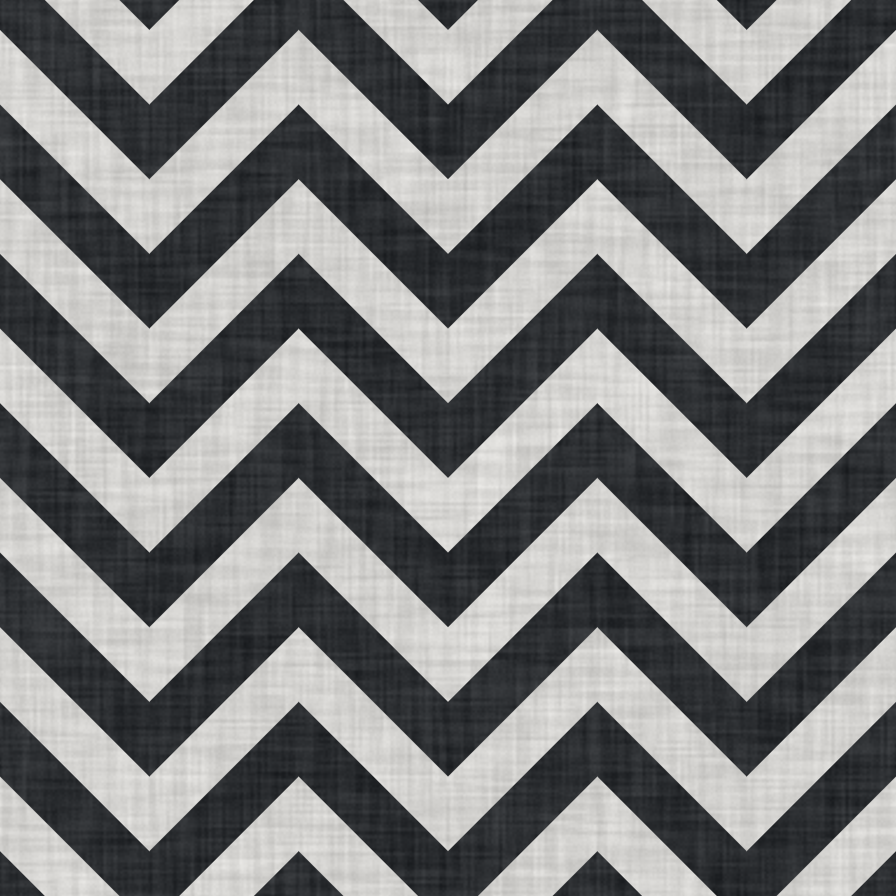
Reproduce this pattern procedurally as a Shadertoy shader.

```glsl
const float ZIGZAGS_ACROSS = 3.0;
const float STRIPES_DOWN = 6.0;      // light and dark pairs
const float STRIPE_SHIFT = 0.2;      // start of the first light band, in pairs
const vec3 LIGHT_CLOTH = vec3(0.826, 0.822, 0.811);
const vec3 DARK_CLOTH = vec3(0.168, 0.178, 0.190);
const float FINE_THREADS = 256.0;
const float COARSE_THREADS = 112.0;
const float GRAIN_CELLS = 384.0;
const float BLOTCH_CELLS = 7.0;
const float LIGHT_STREAKS = 0.085;
const float DARK_STREAKS = -0.080;
const float GRAIN_AMOUNT = 0.026;
const float BLOTCH_AMOUNT = 0.016;

float hash(vec2 cell, uint seed) {
    uvec2 q = uvec2(ivec2(cell)) * uvec2(1597u, 3571u);
    uint n = q.x ^ (q.y + seed * 7919u);
    n = (n ^ (n >> 15)) * 73244475u;
    n = (n ^ (n >> 15)) * 73244475u;
    n ^= n >> 16;
    return float(n & 65535u) / 65535.0;
}

// Value noise that wraps after a whole number of cells
float wrappedNoise(vec2 uv, vec2 cells, uint seed) {
    vec2 p = uv * cells;
    vec2 a = mod(floor(p), cells);
    vec2 b = mod(a + 1.0, cells);
    vec2 w = smoothstep(0.0, 1.0, fract(p));
    return mix(mix(hash(a, seed), hash(vec2(b.x, a.y), seed), w.x),
               mix(hash(vec2(a.x, b.y), seed), hash(b, seed), w.x), w.y);
}

// Brightness along one yarn, each shifted by its own amount
float yarn(float id, float along, float segments, uint seed) {
    float s = (along + hash(vec2(id, 0.0), seed)) * segments;
    float a = mod(floor(s), segments);
    float b = mod(a + 1.0, segments);
    return mix(hash(vec2(id, a + 1.0), seed), hash(vec2(id, b + 1.0), seed),
               smoothstep(0.0, 1.0, fract(s)));
}

// Parallel yarns blended with their neighbours
float yarns(float across, float along, float count, float segments, uint seed) {
    float p = across * count;
    float id = mod(floor(p), count);
    return mix(yarn(id, along, segments, seed),
               yarn(mod(id + 1.0, count), along, segments, seed),
               smoothstep(0.0, 1.0, fract(p)));
}

// Crossed streaks centred on zero
float weave(vec2 uv) {
    float fine = yarns(uv.x, uv.y, FINE_THREADS, 17.0, 1u)
               + yarns(uv.y, uv.x, FINE_THREADS, 19.0, 2u) - 1.0;
    float coarse = yarns(uv.x, uv.y, COARSE_THREADS, 11.0, 3u)
                 + yarns(uv.y, uv.x, COARSE_THREADS, 13.0, 4u) - 1.0;
    return 0.75 * fine + 0.45 * coarse;
}

// Signed distance to the band edge, positive inside light bands
float chevron(vec2 uv) {
    float zigzag = 2.0 * abs(fract(uv.x * ZIGZAGS_ACROSS + 0.5) - 0.5);
    float phase = (1.0 - uv.y) * STRIPES_DOWN - zigzag - STRIPE_SHIFT;
    float band = 0.25 - abs(fract(phase + 0.25) - 0.5);
    return band / length(vec2(2.0 * ZIGZAGS_ACROSS, STRIPES_DOWN));
}

void mainImage(out vec4 fragColor, in vec2 fragCoord) {
    vec2 uv = fragCoord / iResolution.xy;
    float edge = 0.7 / min(iResolution.x, iResolution.y);
    float light = smoothstep(-edge, edge, chevron(uv));

    // Printed bands with streaks that lift the light and deepen the dark
    vec3 color = mix(DARK_CLOTH, LIGHT_CLOTH, light);
    color += weave(uv) * mix(DARK_STREAKS, LIGHT_STREAKS, light);

    // Fibre grain and broad tonal drift
    color += GRAIN_AMOUNT * (wrappedNoise(uv, vec2(GRAIN_CELLS), 5u) - 0.5);
    color += BLOTCH_AMOUNT * (wrappedNoise(uv, vec2(BLOTCH_CELLS), 6u) - 0.5);

    fragColor = vec4(clamp(color, 0.0, 1.0), 1.0);
}
```
